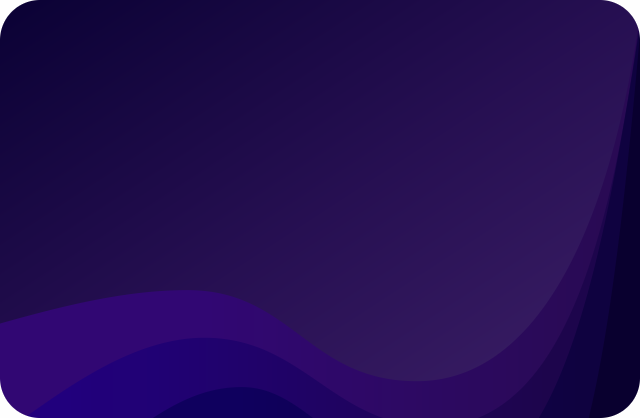
Write a Shadertoy shader that draws this background.

```glsl
// Draws a rounded violet card: a diagonal night gradient under layered flowing waves.

// Layout grid that the canvas is mapped onto, y counted from the top.
const vec2 GRID = vec2(768.0, 500.0);
const float CORNER_RADIUS = 48.0;

const vec3 PAPER = vec3(0.995);
const vec3 NIGHT = vec3(0.040, 0.005, 0.205);
const vec3 VIOLET = vec3(0.150, 0.060, 0.320);
const vec3 MAUVE = vec3(0.240, 0.125, 0.410);
const vec3 PURPLE = vec3(0.192, 0.028, 0.450);
const vec3 PLUM = vec3(0.160, 0.040, 0.330);
const vec3 INDIGO = vec3(0.130, 0.000, 0.490);
const vec3 GRAPE = vec3(0.115, 0.020, 0.300);
const vec3 NAVY = vec3(0.060, 0.000, 0.370);
const vec3 INK = vec3(0.058, 0.008, 0.250);
const vec3 SHADOW = vec3(0.035, 0.000, 0.185);

vec2 bezier(vec2 a, vec2 b, vec2 c, vec2 d, float t) {
    float s = 1.0 - t;
    return s * s * s * a + 3.0 * s * s * t * b + 3.0 * s * t * t * c + t * t * t * d;
}

vec2 bezierTangent(vec2 a, vec2 b, vec2 c, vec2 d, float t) {
    float s = 1.0 - t;
    return 3.0 * (s * s * (b - a) + 2.0 * s * t * (c - b) + t * t * (d - c));
}

// Approximate signed distance below a curve whose x always increases.
float belowCurve(vec2 p, vec2 a, vec2 b, vec2 c, vec2 d) {
    float t = clamp((p.x - a.x) / (d.x - a.x), 0.0, 1.0);
    for (int i = 0; i < 6; i++) {
        float slope = max(bezierTangent(a, b, c, d, t).x, 1.0);
        t = clamp(t - (bezier(a, b, c, d, t).x - p.x) / slope, 0.0, 1.0);
    }
    vec2 tangent = normalize(bezierTangent(a, b, c, d, t));
    return (p.y - bezier(a, b, c, d, t).y) * tangent.x;
}

// Wave through a level peak and trough, then sweeping up to its end.
// reach: handle lengths after the peak, before and after the trough.
float belowWave(vec2 p, vec2 start, vec2 startHandle, vec2 peak, float peakIn,
                vec2 trough, vec3 reach, vec2 endHandle, vec2 end) {
    if (p.x < peak.x) {
        return belowCurve(p, start, startHandle, peak - vec2(peakIn, 0.0), peak);
    }
    if (p.x < trough.x) {
        return belowCurve(p, peak, peak + vec2(reach.x, 0.0),
                          trough - vec2(reach.y, 0.0), trough);
    }
    return belowCurve(p, trough, trough + vec2(reach.z, 0.0), endHandle, end);
}

float roundedBox(vec2 p, vec2 halfSize, float radius) {
    vec2 q = abs(p) - halfSize + radius;
    return length(max(q, 0.0)) + min(max(q.x, q.y), 0.0) - radius;
}

// Smooth coverage of the positive side of an edge.
float cover(float dist, float pixel) {
    return clamp(dist / pixel + 0.5, 0.0, 1.0);
}

// Horizontal blend between two colours over a range of x.
vec3 across(float x, float from, float to, vec3 left, vec3 right) {
    return mix(left, right, clamp((x - from) / (to - from), 0.0, 1.0));
}

vec3 backdrop(vec2 uv) {
    float t = 0.5 * (uv.x + uv.y);
    return t < 0.5 ? mix(NIGHT, VIOLET, 2.0 * t) : mix(VIOLET, MAUVE, 2.0 * t - 1.0);
}

void mainImage(out vec4 fragColor, in vec2 fragCoord) {
    vec2 uv = fragCoord / iResolution.xy;
    uv.y = 1.0 - uv.y;
    vec2 p = uv * GRID;
    float pixel = GRID.y / iResolution.y;
    vec3 color = backdrop(uv);

    // Waves, back to front
    float back = belowWave(p, vec2(0.0, 387.0), vec2(75.0, 366.0),
        vec2(225.0, 347.0), 75.0, vec2(500.0, 456.0), vec3(125.0, 130.0, 150.0),
        vec2(735.0, 260.0), vec2(768.0, 15.0));
    color = mix(color, across(p.x, 250.0, 720.0, PURPLE, PLUM), cover(back, pixel));

    float middle = belowWave(p, vec2(0.0, 520.0), vec2(60.0, 480.0),
        vec2(245.0, 404.0), 95.0, vec2(520.0, 510.0), vec3(120.0, 120.0, 160.0),
        vec2(735.0, 270.0), vec2(768.0, 20.0));
    color = mix(color, across(p.x, 80.0, 650.0, INDIGO, GRAPE), cover(middle, pixel));

    float front = belowWave(p, vec2(100.0, 560.0), vec2(170.0, 510.0),
        vec2(290.0, 463.0), 70.0, vec2(550.0, 570.0), vec3(85.0, 145.0, 130.0),
        vec2(730.0, 270.0), vec2(768.0, 30.0));
    color = mix(color, across(p.x, 280.0, 700.0, NAVY, INK), cover(front, pixel));

    // Dark sliver along the right side
    float sliver = belowCurve(p, vec2(640.0, 620.0), vec2(710.0, 620.0),
        vec2(745.0, 300.0), vec2(768.0, 40.0));
    color = mix(color, SHADOW, cover(sliver, pixel));

    // Rounded card on paper
    float card = roundedBox(p - 0.5 * GRID, 0.5 * GRID, CORNER_RADIUS);
    color = mix(color, PAPER, cover(card, pixel));
    fragColor = vec4(color, 1.0);
}
```
